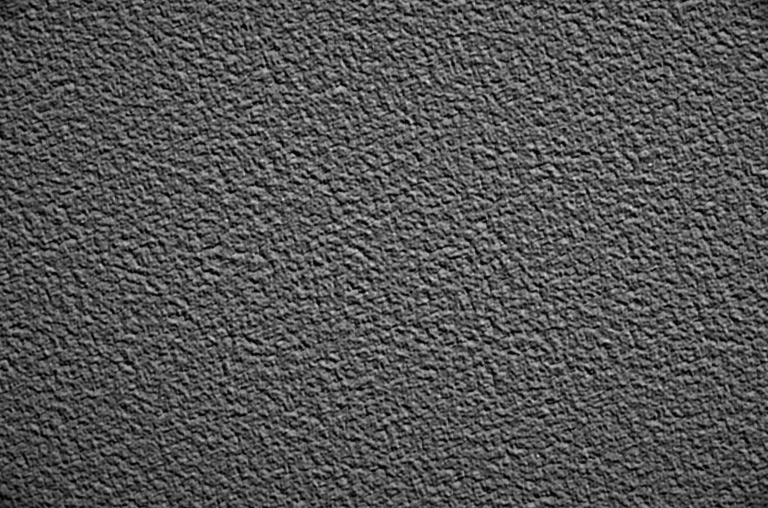
Reproduce this texture procedurally as a WebGL 2 fragment shader.

```glsl
#version 300 es
precision highp float;

uniform vec2 u_resolution;
out vec4 outColor;

vec2 hash22(vec2 p) {
    vec3 q = fract(vec3(p.xyx) * vec3(0.1031, 0.1030, 0.0973));
    q += dot(q, q.yzx + 33.33);
    return fract((q.xx + q.yz) * q.zy);
}

mat2 rotation(float angle) {
    float c = cos(angle), s = sin(angle);
    return mat2(c, s, -s, c);
}

float cornerSlope(vec2 cell, vec2 offset) {
    float angle = 6.28318 * hash22(cell).x;
    return dot(vec2(cos(angle), sin(angle)), offset);
}

float gradientNoise(vec2 p) {
    vec2 cell = floor(p);
    vec2 f = fract(p);
    vec2 u = f * f * f * (f * (f * 6.0 - 15.0) + 10.0);
    vec2 e = vec2(1.0, 0.0);
    float a = cornerSlope(cell, f);
    float b = cornerSlope(cell + e.xy, f - e.xy);
    float c = cornerSlope(cell + e.yx, f - e.yx);
    float d = cornerSlope(cell + e.xx, f - e.xx);
    return mix(mix(a, b, u.x), mix(c, d, u.x), u.y);
}

// Rounded bumps meeting in creases
float pebbles(vec2 p) {
    vec2 cell = floor(p);
    float nearest = 4.0;
    for (int y = -1; y <= 1; y++) {
        for (int x = -1; x <= 1; x++) {
            vec2 neighbour = cell + vec2(x, y);
            vec2 offset = neighbour + hash22(neighbour) - p;
            nearest = min(nearest, dot(offset, offset));
        }
    }
    return 1.0 - nearest;
}

// Pebbles roughened by lumps and fine grit
float surfaceHeight(vec2 p) {
    float swell = gradientNoise(rotation(0.4) * p * 26.0 + 40.0);
    float lumps = gradientNoise(rotation(1.1) * p * 62.0 + 150.0);
    float grit = gradientNoise(rotation(2.0) * p * 132.0 + 300.0);
    vec2 warped = rotation(-0.3) * p * vec2(66.0, 74.0) + 0.5 * vec2(lumps, grit);
    float stones = pebbles(warped + 90.0);
    return 0.12 * swell + 0.45 * lumps + 0.36 * grit + 0.5 * stones;
}

// Slope facing the light, with hollows slightly darker
float relief(vec2 p, vec2 lightStep) {
    float lower = surfaceHeight(p - lightStep);
    float upper = surfaceHeight(p + lightStep);
    float slope = lower - upper;
    float level = 0.5 * (lower + upper) - 0.34;
    return 5.0 * slope + 0.3 * level;
}

float toneCurve(float r) {
    float tone = 0.315 + 0.19 * r + 0.005 * r * r;
    return max(tone, 0.025 + 0.02 * tone);
}

// Broad glow that fades towards the lower left and the corners
float illumination(vec2 uv) {
    vec2 d = (uv - vec2(0.60, 0.62)) * vec2(1.0, 0.9);
    vec2 edge = abs(uv - 0.5) * 2.0;
    float corner = smoothstep(0.85, 1.0, edge.x * edge.y);
    return (1.12 - 0.6 * dot(d, d)) * (1.0 - 0.35 * corner);
}

void main() {
    const int SAMPLES = 2;
    vec2 lightStep = 0.0024 * normalize(vec2(0.4, 0.92));

    // Average sub-samples to smooth the creases
    float tone = 0.0;
    for (int y = 0; y < SAMPLES; y++) {
        for (int x = 0; x < SAMPLES; x++) {
            vec2 jitter = (vec2(x, y) + 0.5) / float(SAMPLES) - 0.5;
            vec2 p = (gl_FragCoord.xy + jitter) / u_resolution.y;
            tone += toneCurve(relief(p, lightStep));
        }
    }
    tone /= float(SAMPLES * SAMPLES);
    tone *= illumination(gl_FragCoord.xy / u_resolution);

    // Faint cool tint
    vec3 tint = vec3(0.997, 1.0, 1.008);
    outColor = vec4(clamp(tone * tint, 0.0, 1.0), 1.0);
}
```
